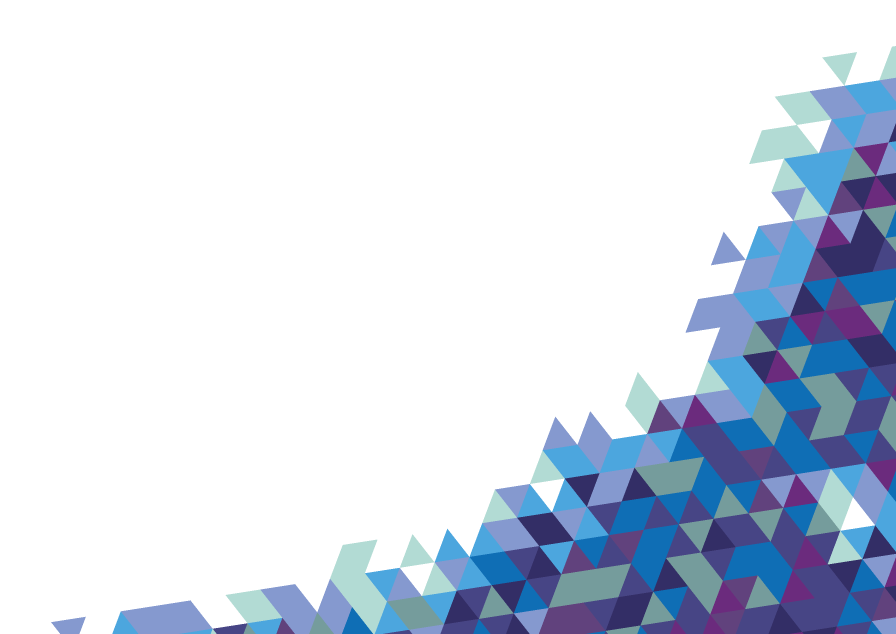
Reproduce this background procedurally as a WebGL 1 fragment shader.

```glsl
precision highp float;
// A slanted mosaic of coloured triangles rising from lower left to upper right on white.
uniform vec2 u_resolution;

// Lattice, in units of the canvas height
const vec2 LATTICE_ORIGIN = vec2(1.2768, 0.8561);
const vec2 STEP_ALONG = vec2(0.0550, 0.00858);
const vec2 STEP_DOWN = vec2(-0.0201, -0.0532);

// Outline of the mosaic: a point and a slope for each stretch
const vec2 FOOT_POINT = vec2(0.130, 0.055);
const float FOOT_SLOPE = 0.23;
const vec2 BEND_POINT = vec2(0.710, 0.225);
const float BEND_SLOPE = 0.70;
const vec2 RISE_POINT = vec2(1.089, 0.507);
const float RISE_SLOPE = 2.76;
const vec2 CAP_POINT = vec2(1.236, 0.867);
const float CAP_SLOPE = 0.42;

// Depths at which triangles fill in and darken
const vec2 FILL_RANGE = vec2(-0.018, 0.110);
const vec2 DARK_RANGE = vec2(0.080, 0.195);
const float MAX_DEPTH = 0.220;

// Paler clearing inside the dark area
const vec2 CLEARING_CENTER = vec2(1.356, 0.190);
const float CLEARING_RADIUS = 0.085;
const float CLEARING_STRENGTH = 0.165;

const float SEED = 17.3;
const int SAMPLES = 3;

const vec3 WHITE = vec3(1.0);
const vec3 MINT = vec3(0.70, 0.86, 0.83);
const vec3 PERIWINKLE = vec3(0.52, 0.60, 0.81);
const vec3 SKY = vec3(0.30, 0.65, 0.87);
const vec3 BLUE = vec3(0.06, 0.43, 0.71);
const vec3 SAGE = vec3(0.46, 0.61, 0.61);
const vec3 INDIGO = vec3(0.28, 0.27, 0.52);
const vec3 NAVY = vec3(0.20, 0.18, 0.40);
const vec3 PLUM = vec3(0.38, 0.26, 0.49);
const vec3 PURPLE = vec3(0.42, 0.17, 0.49);

float hash(vec3 p) {
    p = fract((p + SEED) * vec3(0.1031, 0.1030, 0.0973));
    p += dot(p, p.yzx + 33.33);
    return fract((p.x + p.y) * p.z);
}

// Signed distance below a line, positive underneath
float below(vec2 p, vec2 point, float slope) {
    return dot(p - point, vec2(slope, -1.0)) / sqrt(1.0 + slope * slope);
}

float mosaicDepth(vec2 p) {
    float depth = max(below(p, FOOT_POINT, FOOT_SLOPE),
                      below(p, BEND_POINT, BEND_SLOPE));
    depth = max(depth, below(p, RISE_POINT, RISE_SLOPE));
    depth = min(depth, below(p, CAP_POINT, CAP_SLOPE));
    depth = min(depth, MAX_DEPTH);
    vec2 toClearing = (p - CLEARING_CENTER) / CLEARING_RADIUS;
    return depth - CLEARING_STRENGTH * exp(-dot(toClearing, toClearing));
}

vec3 lightColor(float pick, float depth) {
    float mintShare = mix(0.60, 0.22, smoothstep(0.02, 0.10, depth));
    float skyShare = mix(0.08, 0.40, smoothstep(0.02, 0.10, depth));
    if (pick < mintShare) return MINT;
    return pick > 1.0 - skyShare ? SKY : PERIWINKLE;
}

vec3 darkColor(float pick) {
    if (pick < 0.23) return BLUE;
    if (pick < 0.50) return INDIGO;
    if (pick < 0.66) return SAGE;
    if (pick < 0.79) return NAVY;
    return pick < 0.89 ? PLUM : PURPLE;
}

vec3 mosaic(vec2 p) {
    // Lattice coordinates; each cell splits into two triangles
    vec2 d = p - LATTICE_ORIGIN;
    float det = STEP_ALONG.x * STEP_DOWN.y - STEP_ALONG.y * STEP_DOWN.x;
    vec2 q = vec2(d.x * STEP_DOWN.y - d.y * STEP_DOWN.x,
                  d.y * STEP_ALONG.x - d.x * STEP_ALONG.y) / det;
    vec2 cell = floor(q);
    vec2 f = q - cell;
    float half_ = step(f.y, f.x);
    vec2 c = cell + mix(vec2(1.0, 2.0), vec2(2.0, 1.0), half_) / 3.0;
    vec2 centroid = LATTICE_ORIGIN + c.x * STEP_ALONG + c.y * STEP_DOWN;

    // One colour per triangle, chosen by depth and chance
    float depth = mosaicDepth(centroid);
    vec3 id = vec3(cell + 40.0, half_ * 7.0);
    if (hash(id) >= smoothstep(FILL_RANGE.x, FILL_RANGE.y, depth)) return WHITE;
    float pick = hash(id + 101.0);
    float darkness = 0.96 * smoothstep(DARK_RANGE.x, DARK_RANGE.y, depth);
    return hash(id + 57.0) < darkness ? darkColor(pick) : lightColor(pick, depth);
}

void main() {
    // Average a small grid of samples for smooth edges
    vec3 sum = vec3(0.0);
    for (int i = 0; i < SAMPLES; i++) {
        for (int j = 0; j < SAMPLES; j++) {
            vec2 offset = (vec2(float(i), float(j)) + 0.5) / float(SAMPLES) - 0.5;
            sum += mosaic((gl_FragCoord.xy + offset) / u_resolution.y);
        }
    }
    gl_FragColor = vec4(sum / float(SAMPLES * SAMPLES), 1.0);
}
```
